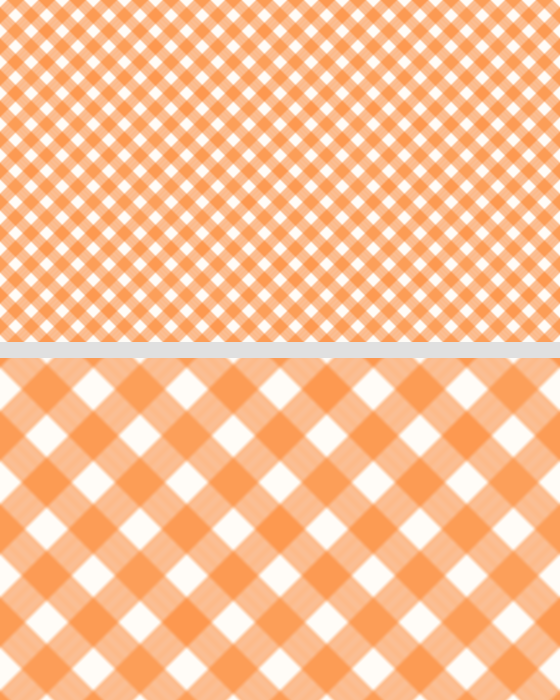
Top: the whole. Bottom: its middle third, enlarged.
Reproduce this pattern procedurally as a Shadertoy shader.

```glsl
float hash(vec2 p) {
    return fract(sin(dot(p, vec2(41.3, 289.1))) * 4375.5);
}

// Coverage of the diagonal bands, centred halfway between whole numbers
vec2 bandCoverage(vec2 d, float soft) {
    vec2 fromCentre = abs(fract(d) - 0.5);
    return 1.0 - smoothstep(0.268 - soft, 0.268 + soft, fromCentre);
}

void mainImage(out vec4 fragColor, in vec2 fragCoord) {
    const vec2 repeats = vec2(18.0, 11.0);
    vec2 p = fragCoord / iResolution.xy * repeats;
    vec2 d = vec2(p.x + p.y, p.x - p.y);
    float pixel = repeats.y / iResolution.y;
    vec2 band = bandCoverage(d, 0.03 + pixel);

    // Gingham: paper, single bands, and deeper squares where they cross
    const vec3 paper = vec3(1.0, 0.99, 0.97);
    const vec3 peach = vec3(0.99, 0.73, 0.54);
    const vec3 orange = vec3(0.99, 0.605, 0.325);
    float crossing = band.x * band.y;
    float single = band.x + band.y - 2.0 * crossing;
    vec3 color = paper * (1.0 - single - crossing) + peach * single + orange * crossing;

    // Faint threads running along the single bands
    vec2 thread = 0.5 + 0.5 * cos(6.2832 * 6.0 * d);
    float weave = dot(thread, band * (1.0 - band.yx));
    color += vec3(-0.008, 0.016, 0.04) * weave;

    // Slight dye variation per crossing, wrapped to the canvas
    vec2 cell = floor(d);
    vec2 id = mod(vec2(cell.x + cell.y + 1.0, cell.x - cell.y) * 0.5, repeats);
    color += vec3(-0.005, 0.03, 0.045) * crossing * (hash(id) - 0.3);

    fragColor = vec4(clamp(color, 0.0, 1.0), 1.0);
}
```
